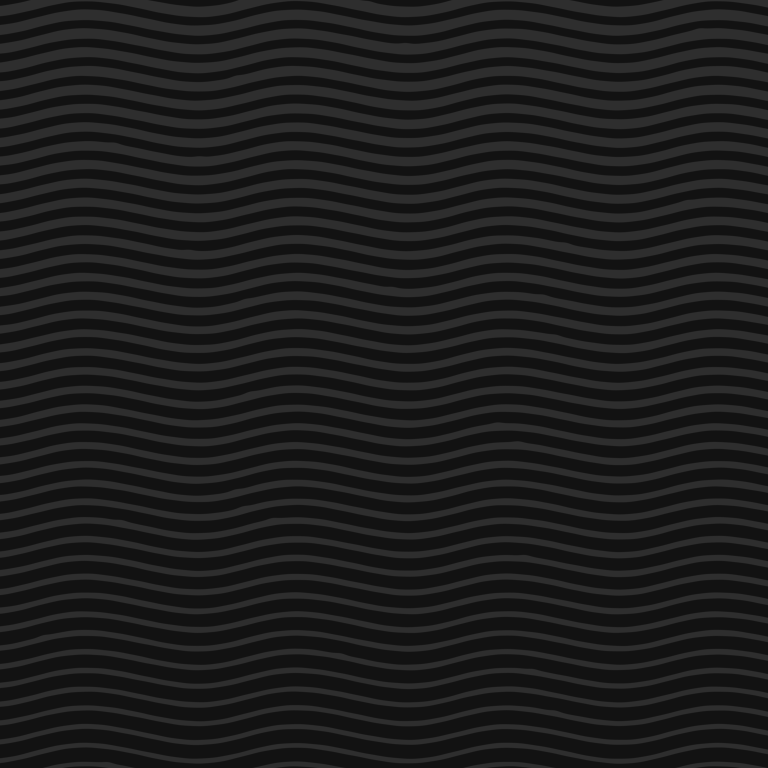
This pattern is drawn by a Shadertoy shader. Its source:

```glsl
const vec3 GROUND_COLOR = vec3(0.072);
const vec3 LINE_COLOR = vec3(0.18);

const float LINE_COUNT = 41.0;       // lines from bottom to top
const float LINE_OFFSET = 0.79;      // vertical offset, in line spacings
const float DUTY_BOTTOM = 0.25;      // line share of each spacing
const float DUTY_TOP = 0.56;

const float WAVE_LENGTH = 0.2745;
const float WAVE_CREST = 0.111;      // x of the first crest
const float WAVE_HEIGHT = 0.0103;
const float WAVE_SKEW = 0.11;        // falls slower than it rises

const float ROUGHNESS = 0.0004;      // uneven edges
const float NICK_CELLS = 5.0;        // possible nicks per line
const float NICK_CHANCE = 0.12;
const float NICK_SIZE = 0.0013;
const float EDGE_PIXELS = 0.75;      // half width of edge smoothing

const float TAU = 6.28318531;

float hash(vec2 p) {
    vec3 q = fract(vec3(p.xyx) * 0.1031);
    q += dot(q, q.yzx + 33.33);
    return fract((q.x + q.y) * q.z);
}

float waveHeight(float x) {
    float phase = TAU * (x - WAVE_CREST) / WAVE_LENGTH;
    return WAVE_HEIGHT * cos(phase - WAVE_SKEW * (1.0 - cos(phase)));
}

// Layered sines, with a different phase on every edge
float edgeWobble(float x, float seed) {
    float shift = TAU * seed;
    return 0.5 * sin(x * 31.0 + shift)
         + 0.3 * sin(x * 83.0 + shift * 3.0)
         + 0.2 * sin(x * 197.0 + shift * 7.0);
}

// Rare small bumps, at most one per cell along a line
float nick(float x, float row) {
    float cell = floor(x * NICK_CELLS);
    float present = step(hash(vec2(cell + 17.0, row + 71.0)), NICK_CHANCE);
    float center = mix(0.2, 0.8, hash(vec2(cell + 53.0, row + 29.0)));
    float d = (fract(x * NICK_CELLS) - center) / 0.04;
    return present * exp(-d * d);
}

void mainImage(out vec4 fragColor, in vec2 fragCoord) {
    vec2 uv = fragCoord / iResolution.y;
    float pixel = 1.0 / iResolution.y;

    // Nearest line and signed height above its center
    float level = (uv.y - waveHeight(uv.x)) * LINE_COUNT - LINE_OFFSET;
    float row = floor(level + 0.5);
    float height = (level - row) / LINE_COUNT;

    // Lines grow thicker toward the top
    float rowY = (row + LINE_OFFSET) / LINE_COUNT;
    float halfWidth = 0.5 * mix(DUTY_BOTTOM, DUTY_TOP, rowY) / LINE_COUNT;

    // Each edge wears on its own
    float side = step(0.0, height);
    float seed = hash(vec2(row + 11.0, side * 37.0 + 5.0));
    halfWidth += ROUGHNESS * edgeWobble(uv.x, seed);
    halfWidth += NICK_SIZE * nick(uv.x, row) * side;

    float edge = EDGE_PIXELS * pixel;
    float ink = 1.0 - smoothstep(-edge, edge, abs(height) - halfWidth);
    fragColor = vec4(mix(GROUND_COLOR, LINE_COLOR, ink), 1.0);
}
```
